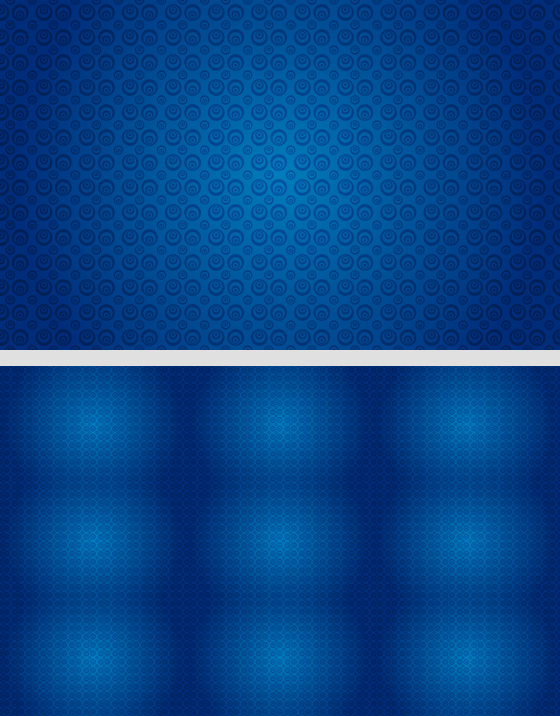
Top, the tile; bottom, the same tile 3 across and 3 down.
Reproduce this pattern procedurally as a Shadertoy shader.

```glsl
// Rows of large and small nested rings, their inner discs shifted up or down,
// in dark blue over a radial blue glow. Each ring motif is a stack of discs
// painted alternately dark and clear, repeated on a wrapping grid.

const float COLUMNS = 13.0;
const float ROWS = 14.0;

const vec3 GLOW_EDGE = vec3(0.0, 0.175, 0.48);
const vec3 GLOW_CENTER = vec3(0.0, 0.49, 0.73);
const vec3 INK_EDGE = vec3(0.0, 0.12, 0.335);
const vec3 INK_CENTER = vec3(0.01, 0.33, 0.65);

// Offset from the nearest copy of a centre on a grid of the given cell size
vec2 wrapOffset(vec2 p, vec2 center, vec2 cell) {
    vec2 d = p - center;
    return d - cell * floor(d / cell + 0.5);
}

// Antialiased disc coverage
float disc(vec2 p, float radius, float blur) {
    return 1.0 - smoothstep(-blur, blur, length(p) - radius);
}

// Five discs, dark and clear in turn; lean is +1 for upward, -1 for downward
float nestedRings(vec2 p, float radius, float lean, float blur) {
    float radii[5] = float[5](1.0, 0.73, 0.50, 0.32, 0.16);
    float shifts[5] = float[5](0.0, 0.10, 0.26, 0.33, 0.33);
    float ink = 0.0;
    for (int i = 0; i < 5; i++) {
        vec2 q = p - vec2(0.0, lean * shifts[i] * radius);
        float dark = (i % 2 == 0) ? 1.0 : 0.0;
        ink = mix(ink, dark, disc(q, radii[i] * radius, blur));
    }
    return ink;
}

// One large and one small row per cell, two motifs in each
float ringPattern(vec2 p, vec2 cell, float blur) {
    vec2 largeX = vec2(-0.48, -0.03) * cell.x;
    vec2 smallX = vec2(-0.26, 0.25) * cell.x;
    float ink = 0.0;
    for (int i = 0; i < 2; i++) {
        float lean = 1.0 - 2.0 * float(i);
        vec2 large = wrapOffset(p, vec2(largeX[i], 0.5), cell);
        vec2 small = wrapOffset(p, vec2(smallX[i], 0.0), cell);
        ink = max(ink, nestedRings(large, 0.335, lean, blur));
        ink = max(ink, nestedRings(small, 0.19, lean, blur));
    }
    return ink;
}

// Radial falloff, levelled out at the top and bottom so that it wraps smoothly
float glow(vec2 p) {
    float y = abs(p.y);
    y = 1.05 * (y - 0.0625 * pow(2.0 * y, 8.0));
    return clamp(1.0 - length(vec2(p.x, y)) / 0.76, 0.0, 1.0);
}

void mainImage(out vec4 fragColor, in vec2 fragCoord) {
    // Centred coordinates in canvas heights
    float aspect = iResolution.x / iResolution.y;
    vec2 p = (fragCoord - 0.5 * iResolution.xy) / iResolution.y;

    // Pattern coordinates in row heights
    vec2 cell = vec2(aspect * ROWS / COLUMNS, 1.0);
    float blur = 0.7 * ROWS / iResolution.y;
    float ink = ringPattern(p * ROWS, cell, blur);

    float light = glow(p);
    vec3 ground = mix(GLOW_EDGE, GLOW_CENTER, light);
    vec3 rings = mix(INK_EDGE, INK_CENTER, light);
    fragColor = vec4(mix(ground, rings, ink), 1.0);
}
```
